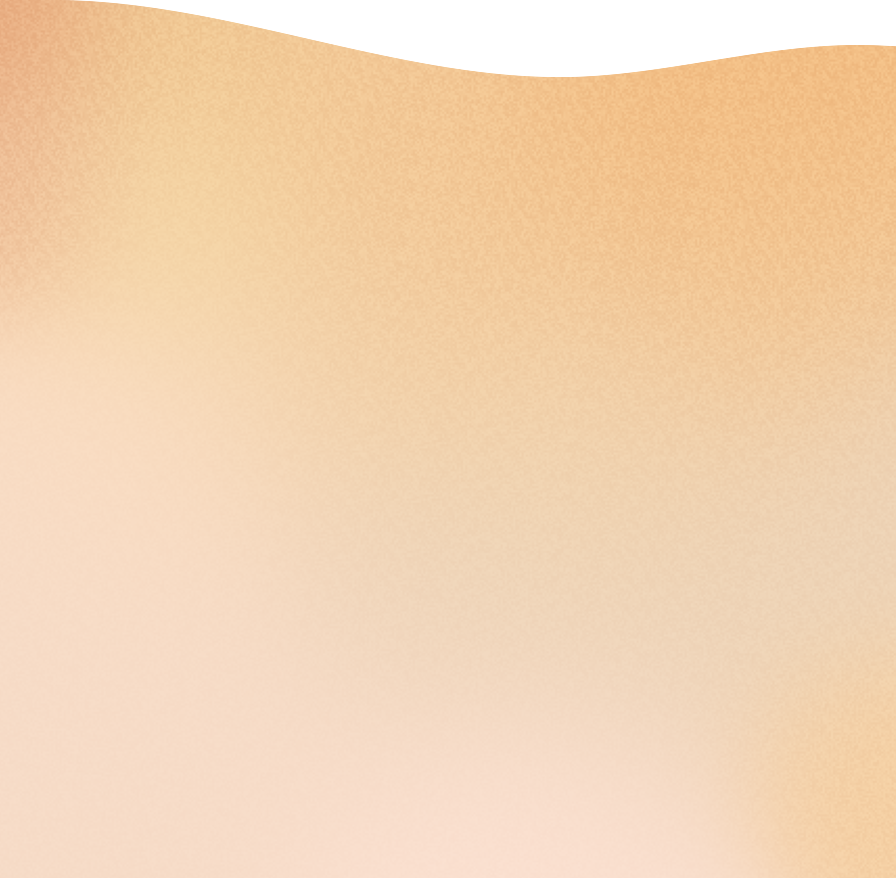
A Shadertoy shader for this background:

```glsl
// A soft warm mesh gradient below a white wavy upper edge, with fine paper grain.
// Colour spots are blended by normalised Gaussian weights; the wave joins
// smooth steps between its crests and trough, and the grain is value noise.

const vec3 WHITE   = vec3(1.0);
const vec3 CORAL   = vec3(0.91, 0.67, 0.50);
const vec3 SALMON  = vec3(0.93, 0.73, 0.58);
const vec3 AMBER   = vec3(0.94, 0.78, 0.57);
const vec3 YELLOW  = vec3(0.96, 0.845, 0.65);
const vec3 ORANGE  = vec3(0.95, 0.74, 0.51);
const vec3 APRICOT = vec3(0.95, 0.785, 0.59);
const vec3 STRAW   = vec3(0.95, 0.83, 0.68);
const vec3 BEIGE   = vec3(0.93, 0.83, 0.72);
const vec3 PEACH   = vec3(0.98, 0.865, 0.76);
const vec3 ROSE    = vec3(0.965, 0.86, 0.78);
const vec3 BLUSH   = vec3(0.985, 0.88, 0.82);
const vec3 GOLD    = vec3(0.96, 0.81, 0.63);

const float TROUGH_DEPTH = 0.0878;  // lowest point of the wave, from the top
const float CREST_RISE   = 0.0366;  // climb from the trough to the right crest
const float END_DIP      = 0.007;   // fall beyond the right crest
const float GRAIN_CELLS  = 420.0;   // grain cells over the canvas height
const vec3  GRAIN_TINT   = vec3(0.035, 0.065, 0.07);

float hash(vec2 p) {
    return fract(sin(dot(p, vec2(12.9898, 78.233))) * 43758.5453);
}

float valueNoise(vec2 p) {
    vec2 cell = floor(p);
    vec2 f = fract(p);
    f = f * f * (3.0 - 2.0 * f);
    float low  = mix(hash(cell), hash(cell + vec2(1.0, 0.0)), f.x);
    float high = mix(hash(cell + vec2(0.0, 1.0)), hash(cell + vec2(1.0)), f.x);
    return mix(low, high, f.y);
}

// Weighted colour in rgb, weight in alpha
vec4 spot(vec2 uv, vec2 centre, float spread, vec3 tint) {
    vec2 d = (uv - centre) / spread;
    return vec4(tint, 1.0) * exp(-0.5 * dot(d, d));
}

vec3 meshGradient(vec2 uv) {
    // Upper left
    vec4 sum = spot(uv, vec2(0.00, 1.00), 0.09, CORAL);
    sum += spot(uv, vec2(0.00, 0.80), 0.09, SALMON);
    sum += spot(uv, vec2(0.20, 0.97), 0.09, AMBER);
    sum += spot(uv, vec2(0.19, 0.76), 0.11, YELLOW);
    // Upper right
    sum += spot(uv, vec2(0.40, 0.87), 0.13, APRICOT);
    sum += spot(uv, vec2(0.78, 0.87), 0.17, ORANGE);
    sum += spot(uv, vec2(0.85, 0.66), 0.13, APRICOT);
    sum += spot(uv, vec2(0.53, 0.72), 0.13, APRICOT);
    // Middle
    sum += spot(uv, vec2(0.40, 0.58), 0.13, STRAW);
    sum += spot(uv, vec2(0.65, 0.52), 0.11, STRAW);
    sum += spot(uv, vec2(0.72, 0.36), 0.16, BEIGE);
    sum += spot(uv, vec2(1.00, 0.43), 0.13, BEIGE);
    sum += spot(uv, vec2(0.48, 0.33), 0.11, BEIGE);
    // Lower left and foot
    sum += spot(uv, vec2(0.13, 0.48), 0.14, PEACH);
    sum += spot(uv, vec2(0.00, 0.30), 0.13, ROSE);
    sum += spot(uv, vec2(0.02, 0.03), 0.15, ROSE);
    sum += spot(uv, vec2(0.25, 0.20), 0.15, ROSE);
    sum += spot(uv, vec2(0.56, 0.03), 0.15, BLUSH);
    sum += spot(uv, vec2(1.00, 0.13), 0.09, GOLD);
    return sum.rgb / sum.a;
}

float waveHeight(float x) {
    float depth = TROUGH_DEPTH * smoothstep(0.06, 0.625, x);
    depth -= CREST_RISE * smoothstep(0.625, 0.957, x);
    depth += END_DIP * smoothstep(0.957, 1.10, x);
    return 1.0 - depth;
}

void mainImage(out vec4 fragColor, in vec2 fragCoord) {
    vec2 uv = fragCoord / iResolution.xy;
    vec3 colour = meshGradient(uv);

    // Grain, stronger where the tone is deeper
    vec2 grainPoint = fragCoord / iResolution.y * GRAIN_CELLS;
    float grain = valueNoise(grainPoint) - 0.5;
    float strength = mix(0.2, 1.0, 1.0 - smoothstep(0.76, 0.87, colour.g));
    colour += GRAIN_TINT * grain * strength;

    // White above the wave
    float pixel = 1.0 / iResolution.y;
    float edge = waveHeight(uv.x);
    colour = mix(colour, WHITE, smoothstep(-0.5 * pixel, 0.5 * pixel, uv.y - edge));

    fragColor = vec4(clamp(colour, 0.0, 1.0), 1.0);
}
```
